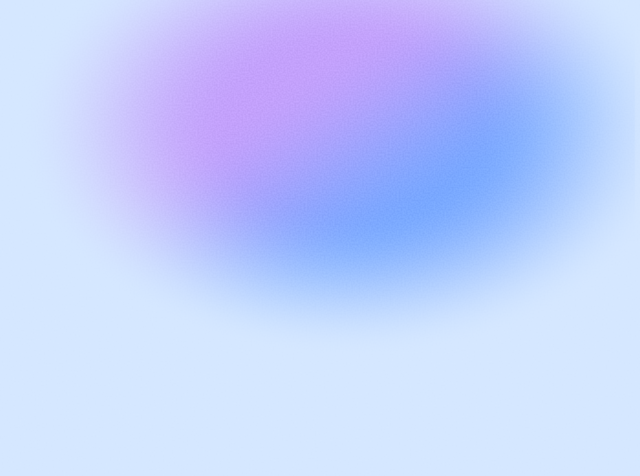
Write a Shadertoy shader that draws this background.

```glsl
// Soft violet-to-blue oval glow on a pale blue field, with fine grain.

#define FIELD_COLOR  vec3(0.835, 0.906, 1.0)
#define VIOLET       vec3(0.765, 0.630, 0.985)
#define BLUE         vec3(0.465, 0.655, 1.0)
#define GLOW_CENTER  vec2(0.063, 0.728)   // x from the canvas middle, in heights
#define GLOW_RADII   vec2(0.474, 0.325)
#define GLOW_FADE    vec2(0.52, 1.47)     // normalized radius: full, gone
#define BLEND_AXIS   vec2(0.54, -0.84)
#define BLEND_RANGE  vec2(-0.16, 0.25)
#define GRAIN_SCALE  260.0
#define GRAIN_AMOUNT 0.035
#define RIM_START    0.992

// Pseudo-random unit gradient for a lattice cell
vec2 cellGradient(vec2 cell) {
    vec3 q = fract(cell.xyx * vec3(0.1031, 0.1030, 0.0973));
    q += dot(q, q.yzx + 33.33);
    float angle = 6.2832 * fract((q.x + q.y) * q.z);
    return vec2(cos(angle), sin(angle));
}

float gradientNoise(vec2 p) {
    vec2 cell = floor(p), f = fract(p);
    vec2 w = f * f * f * (f * (f * 6.0 - 15.0) + 10.0);
    vec2 e = vec2(0.0, 1.0);
    float a = dot(cellGradient(cell), f);
    float b = dot(cellGradient(cell + e.yx), f - e.yx);
    float c = dot(cellGradient(cell + e.xy), f - e.xy);
    float d = dot(cellGradient(cell + e.yy), f - e.yy);
    return mix(mix(a, b, w.x), mix(c, d, w.x), w.y);
}

void mainImage(out vec4 fragColor, in vec2 fragCoord) {
    vec2 uv = fragCoord / iResolution.xy;
    vec2 p = vec2(fragCoord.x - 0.5 * iResolution.x, fragCoord.y) / iResolution.y;
    vec2 offset = p - GLOW_CENTER;

    // Oval falloff
    float radius = length(offset / GLOW_RADII);
    float glow = 1.0 - smoothstep(GLOW_FADE.x, GLOW_FADE.y, radius);

    // Diagonal blend inside the glow
    float blend = smoothstep(BLEND_RANGE.x, BLEND_RANGE.y, dot(offset, BLEND_AXIS));
    vec3 color = mix(FIELD_COLOR, mix(VIOLET, BLUE, blend), glow);

    // Faint pale strip along the right side
    float pixel = 1.0 / iResolution.x;
    float rim = smoothstep(RIM_START - pixel, RIM_START + pixel, uv.x);
    color = mix(color, FIELD_COLOR, 0.5 * rim);

    // Grain, strongest within the glow
    float grain = gradientNoise(p * GRAIN_SCALE + 400.0);
    color += grain * GRAIN_AMOUNT * mix(0.15, 1.0, glow);

    fragColor = vec4(clamp(color, 0.0, 1.0), 1.0);
}
```
